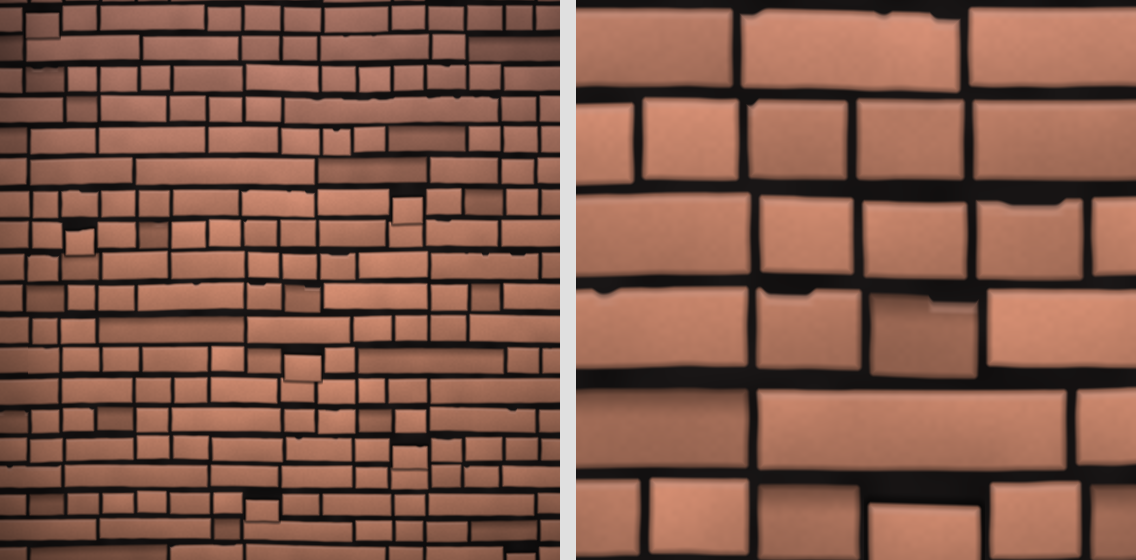
Left, the full canvas; right, a detail of the centre.
Reproduce this texture procedurally as a Shadertoy shader.

```glsl
const vec3 MORTAR = vec3(0.08, 0.07, 0.07);
const vec3 CLAY = vec3(0.72, 0.48, 0.385);
const vec3 PINK_CLAY = vec3(0.71, 0.485, 0.42);
const vec3 RIM = vec3(0.77, 0.58, 0.52);

float hash(vec2 p) {
    return fract(sin(dot(p, vec2(127.1, 311.7))) * 43758.55);
}

float noise(vec2 p) {
    vec2 i = floor(p), f = fract(p);
    f = f * f * (3.0 - 2.0 * f);
    return mix(mix(hash(i), hash(i + vec2(1, 0)), f.x),
               mix(hash(i + vec2(0, 1)), hash(i + vec2(1, 1)), f.x), f.y);
}

float roundBox(vec2 p, vec2 halfSize, float radius) {
    vec2 q = abs(p) - halfSize + radius;
    return length(max(q, 0.0)) + min(max(q.x, q.y), 0.0) - radius;
}

// Seams share loose columns; each row keeps about two thirds of them
float seam(float column, float row) {
    return column + 0.16 * (hash(vec2(column, 91.0)) - 0.5)
                  + 0.20 * (hash(vec2(column, row + 40.0)) - 0.5);
}

void paintRow(inout vec3 color, vec2 p, vec2 grid, vec2 cellSize, float row) {
    // Nearest kept seams on both sides
    float left = -1e3, right = 1e3, column = 0.0;
    for (int i = -5; i <= 5; i++) {
        float k = floor(grid.x) + float(i);
        if (hash(vec2(k, row) + 7.3) < 0.33) continue;
        float s = seam(k, row);
        if (s <= grid.x && s > left) { left = s; column = k; }
        if (s > grid.x) right = min(right, s);
    }
    left = max(left, grid.x - 5.0);
    right = min(right, grid.x + 5.0);

    // Brick placement: small tilt and shift, a few slip downwards
    vec2 id = vec2(column, row);
    float loose = step(0.975, hash(id + 3.1)) * step(right - left, 1.6);
    float recessed = step(0.87, hash(id + 11.7)) * (1.0 - loose);
    float drop = 0.08 * (hash(id + 5.9) - 0.5) + 0.25 * loose;
    vec2 q = (grid - vec2(0.5 * (left + right), row + 0.5 + drop)) * cellSize;
    q.y += 0.035 * (hash(id + 17.0) - 0.5) * q.x;
    vec2 halfSize = 0.5 * vec2(right - left, 1.0) * cellSize;
    halfSize -= vec2(0.0026, 0.0036 + 0.0016 * hash(id + 23.0));

    // Uneven outline and occasional chips along the top
    float d = roundBox(q, halfSize, 0.0025);
    d += 0.0012 * (noise(p * 55.0 + id) - 0.5);
    float chipped = step(0.88, hash(id + 29.0));
    float chip = chipped * smoothstep(0.55, 0.9, noise(vec2(p.x * 60.0, row)));
    float fromTop = q.y + halfSize.y;
    d = max(d, 0.004 * chip - fromTop);

    // Face: tone per brick, soft gradients, mottling and grain
    vec3 face = mix(PINK_CLAY, CLAY, smoothstep(0.05, 0.5, p.y));
    face *= 0.93 + 0.13 * hash(id + 31.0);
    face *= 1.0 - 0.09 * q.y / halfSize.y + 0.05 * (hash(id + 37.0) - 0.5) * q.x / halfSize.x;
    face *= 0.96 + 0.08 * noise(p * 28.0 + id * 2.0);
    face *= 0.985 + 0.03 * noise(p * 260.0);
    face *= 1.0 - recessed * (0.16 + 0.3 * smoothstep(0.02, 0.0, fromTop));

    // Lit upper rim, worn sliver below chips, dark rounded border
    float rim = smoothstep(0.001, 0.003, fromTop) * smoothstep(0.008, 0.004, fromTop);
    face = mix(face, RIM, 0.4 * rim * (1.0 - recessed));
    face = mix(face, RIM, 0.35 * chip * smoothstep(0.012, 0.009, fromTop));
    face *= mix(1.0, 0.66, smoothstep(-0.0045, 0.0, d));

    // Cast shadow of slipped bricks, then the brick itself
    color *= mix(1.0, 0.45, loose * smoothstep(0.007, 0.0, d));
    float blur = 0.0008 + 0.7 / iResolution.y;
    color = mix(color, face, smoothstep(blur, -blur, d));
}

void mainImage(out vec4 fragColor, in vec2 fragCoord) {
    vec2 p = fragCoord / iResolution.xy;
    p.y = 1.0 - p.y;

    // Courses are taller in the middle and flatter towards the bottom
    float bend = 3.14159 * p.y * p.y;
    vec2 grid = vec2(p.x * 15.42 - 0.76, (p.y - 0.005) * 18.76 - 0.5 * sin(bend));
    grid.y += 0.1 * (noise(vec2(p.x * 5.0, p.y * 4.0)) - 0.5);
    vec2 cellSize = 1.0 / vec2(15.42, 18.76 - 3.14159 * p.y * cos(bend));

    // Upper courses are painted last so slipped bricks overlap
    vec3 color = MORTAR * (0.75 + 0.5 * noise(p * 40.0));
    float row = floor(grid.y);
    for (int i = 1; i >= -1; i--)
        paintRow(color, p, grid, cellSize, row + float(i));

    // Light falls off towards the borders
    vec2 c = p - vec2(0.52, 0.48);
    color *= 1.03 - 0.75 * dot(c, c) - 0.12 * smoothstep(0.12, 0.0, p.x);
    fragColor = vec4(color, 1.0);
}
```
